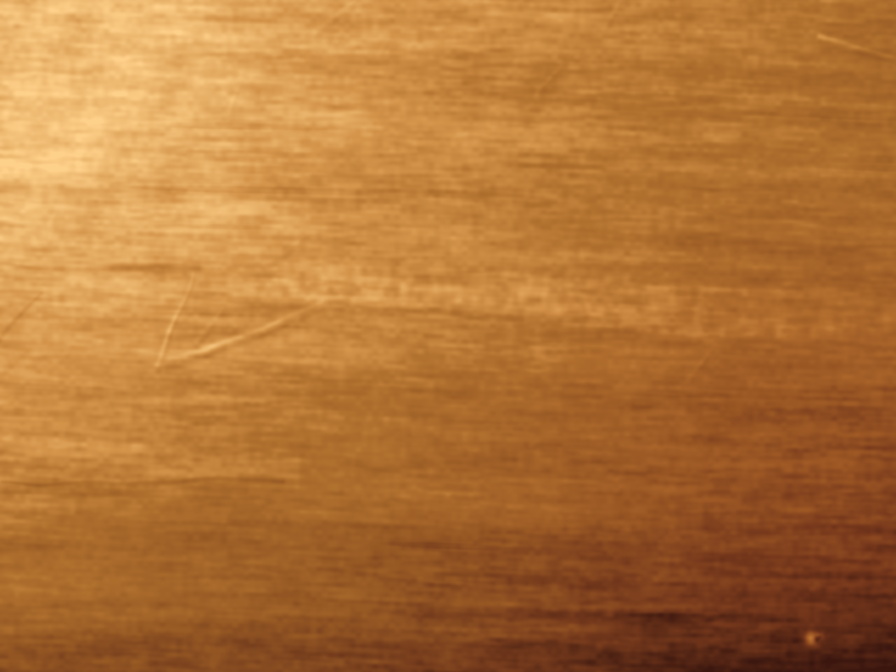
A Shadertoy shader for this texture:

```glsl
float hash(vec2 p) {
    vec3 q = fract(vec3(p.xyx) * 0.1031);
    q += dot(q, q.yzx + 33.33);
    return fract((q.x + q.y) * q.z);
}

float noise(vec2 p) {
    vec2 cell = floor(p), f = fract(p);
    f = f * f * (3.0 - 2.0 * f);
    float low = mix(hash(cell), hash(cell + vec2(1, 0)), f.x);
    float high = mix(hash(cell + vec2(0, 1)), hash(cell + vec2(1, 1)), f.x);
    return mix(low, high, f.y);
}

// Noise centred on zero
float grain(vec2 p, vec2 frequency) {
    return noise(p * frequency + frequency.yx) - 0.5;
}

// Soft stroke from a to b, thinning towards b
float stroke(vec2 p, vec2 a, vec2 b, float width) {
    vec2 along = b - a;
    float h = clamp(dot(p - a, along) / dot(along, along), 0.0, 1.0);
    float d = length(p - a - along * h) / (width * (1.0 - 0.4 * h));
    return exp(-d * d) * (1.0 - 0.6 * h * h);
}

// A broken pale ridge with a thin shadow beneath it
float scratch(vec2 p, vec2 a, vec2 b, float width) {
    float ridge = stroke(p, a, b, width) - 0.5 * stroke(p + vec2(-0.3, 1.7) * width, a, b, width);
    return ridge * (0.75 + 0.9 * grain(p, vec2(32.0, 27.0)));
}

vec3 woodColor(float tone) {
    vec3 umber = vec3(0.27, 0.12, 0.07);
    vec3 brown = vec3(0.45, 0.23, 0.11);
    vec3 amber = vec3(0.59, 0.35, 0.14);
    vec3 ochre = vec3(0.69, 0.44, 0.18);
    vec3 honey = vec3(0.83, 0.58, 0.29);
    vec3 cream = vec3(0.95, 0.75, 0.47);
    float t = clamp(tone, -0.05, 1.08) * 5.0;
    vec3 c = mix(umber, brown, min(t, 1.0));
    c = mix(c, amber, clamp(t - 1.0, 0.0, 1.0));
    c = mix(c, ochre, clamp(t - 2.0, 0.0, 1.0));
    c = mix(c, honey, clamp(t - 3.0, 0.0, 1.0));
    return mix(c, cream, max(t - 4.0, 0.0));
}

// Lamp glow at the upper left, shade at the lower right
float lighting(vec2 uv) {
    vec2 lamp = uv - vec2(0.03, 0.82);
    float tone = 0.42 - 0.25 * uv.x + 0.40 * uv.y + 0.42 * uv.y * (1.0 - uv.y);
    tone += 0.24 * exp(-5.0 * dot(lamp, lamp));
    tone -= 0.15 * smoothstep(0.65, 0.0, length((uv - vec2(1.0, 0.0)) * vec2(0.9, 1.2)));
    return tone - 0.09 * smoothstep(0.12, 0.0, uv.y);
}

float fibres(vec2 p) {
    p.y += 0.025 * p.x + 0.02 * grain(p, vec2(1.8, 2.5));
    float tone = 0.08 * grain(p, vec2(1.3, 13.0));
    tone += 0.09 * grain(p, vec2(2.6, 38.0));
    tone += 0.08 * grain(p, vec2(6.0, 85.0));
    tone += 0.10 * grain(p, vec2(16.0, 135.0));
    tone += 0.07 * grain(p, vec2(34.0, 170.0));
    float streak = smoothstep(0.28, 0.46, grain(p, vec2(3.0, 52.0)));
    return tone - 0.06 * streak;
}

// Pale band with fine cross ripples and a dark lower edge
float rippledBand(vec2 p) {
    float bottom = 0.553 - 0.06 * smoothstep(0.5, 1.15, p.x) + 0.006 * grain(p, vec2(8.0, 1.0));
    float top = 0.604 - 0.035 * smoothstep(0.7, 1.33, p.x);
    float start = smoothstep(0.25, 0.5, p.x);
    float inside = smoothstep(bottom - 0.006, bottom + 0.010, p.y)
                 * smoothstep(top + 0.012, top - 0.012, p.y);
    float ripple = 0.07 * grain(p, vec2(75.0, 22.0)) + 0.10 * grain(p, vec2(85.0, 65.0));
    float edge = (p.y - bottom + 0.008) / 0.010;
    float shade = exp(-edge * edge) * (0.6 + grain(p, vec2(5.0, 3.0)));
    return start * (inside * (0.06 + ripple) - 0.07 * shade);
}

// Short faint marks scattered at random
float scatteredMarks(vec2 p) {
    float tone = 0.0;
    for (int i = 0; i < 16; i++) {
        float id = float(i);
        vec2 a = vec2(hash(vec2(id, 3.0)) * 1.33, hash(vec2(id, 8.0)));
        float angle = mix(0.1, 1.3, hash(vec2(id, 14.0)));
        float size = mix(0.01, 0.08, hash(vec2(id, 21.0)));
        vec2 b = a + size * vec2(cos(angle), sin(angle));
        tone += mix(0.03, 0.08, hash(vec2(id, 27.0))) * scratch(p, a, b, 0.005);
    }
    return tone;
}

void mainImage(out vec4 fragColor, in vec2 fragCoord) {
    vec2 uv = fragCoord / iResolution.xy;
    vec2 p = vec2(uv.x * 4.0 / 3.0, uv.y);
    vec2 wobble = p + 0.012 * vec2(grain(p, vec2(14.0)), grain(p.yx, vec2(16.0)));
    float tone = lighting(uv) + fibres(p) + rippledBand(p) + scatteredMarks(wobble);

    // Dents and fine mottling
    float glow = smoothstep(0.4, 1.0, uv.y) * (1.0 - 0.6 * uv.x);
    tone += 0.12 * glow * grain(p + vec2(-0.4 * p.y, 0.0), vec2(22.0, 7.0));
    tone += 0.06 * grain(p, vec2(75.0, 80.0)) + 0.06 * grain(p, vec2(120.0, 130.0));

    // Forked scratch and bright nicks
    vec2 fork = vec2(0.234, 0.453);
    tone += 0.16 * scratch(wobble, fork, vec2(0.286, 0.592), 0.005);
    tone += 0.20 * scratch(wobble, fork, vec2(0.477, 0.548), 0.006);
    tone += 0.26 * scratch(wobble, vec2(1.215, 0.944), vec2(1.333, 0.91), 0.005);

    // Dark cracks along the grain
    float broken = 0.75 + 0.8 * grain(p, vec2(18.0, 9.0));
    tone -= 0.22 * broken * stroke(wobble, vec2(0.295, 0.598), vec2(0.0, 0.604), 0.006);
    tone -= 0.20 * broken * stroke(wobble, vec2(0.42, 0.286), vec2(0.0, 0.28), 0.005);
    tone -= 0.20 * broken * stroke(wobble, vec2(0.0, 0.497), vec2(0.066, 0.562), 0.005);

    // Glinting bead in the shaded corner
    vec2 bead = vec2(1.215, 0.05);
    tone += 0.6 * stroke(p, bead - vec2(0.008, 0.0), bead + vec2(0.006, 0.003), 0.009);
    tone -= 0.4 * stroke(p, bead, bead + vec2(0.006, 0.002), 0.005);

    vec3 color = woodColor(tone);
    float redness = smoothstep(0.7, 0.0, length(uv - vec2(1.0, 0.15)));
    color *= mix(vec3(1.0), vec3(1.02, 0.93, 0.97), redness);
    fragColor = vec4(color, 1.0);
}
```
